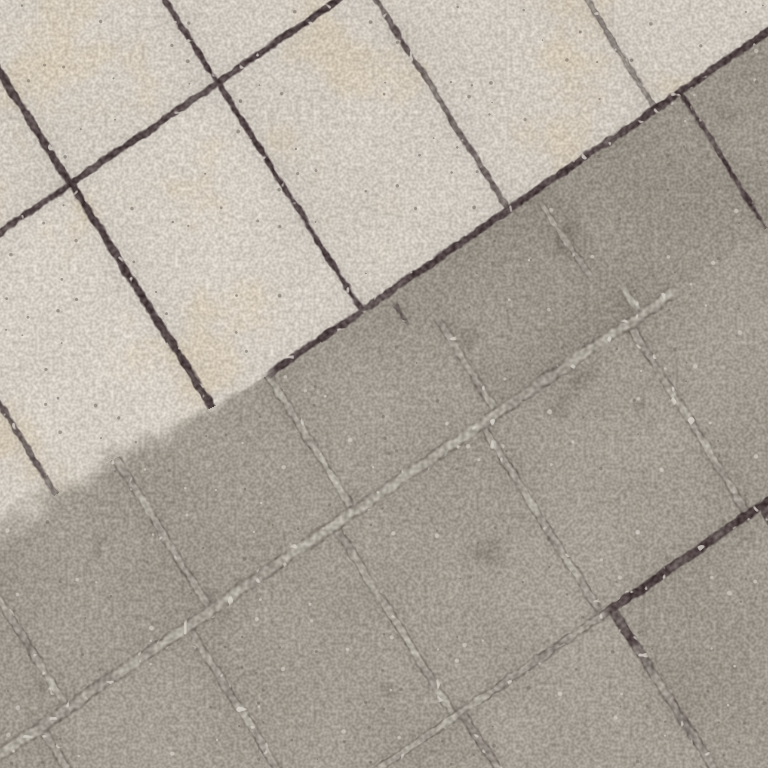
This texture is drawn by a WebGL 1 fragment shader. Its source:

```glsl
precision highp float;
// Slanted concrete paving: sunlit pale slabs above, shaded grey slabs below.
// Rotated axes give rows of slabs with their own offsets; joints are distance
// bands filled with dirt or sand, and gradient noise supplies wear and grain.
uniform vec2 u_resolution;

const vec2 ALONG = vec2(0.824, -0.566);   // row direction, y pointing down
const vec2 ACROSS = vec2(0.566, 0.824);
const float LINE_A = 0.249;               // row joints, measured across
const float LINE_B = 0.600;
const float LINE_C = 0.810;
const float LINE_D = 1.104;
const float PITCH = 0.232;                // slab width along a row
const float SKEW = 0.04;
const float GRAIN = 0.12;
const vec3 PALE = vec3(0.825, 0.800, 0.765);
const vec3 BEIGE = vec3(0.835, 0.780, 0.690);
const vec3 GREY = vec3(0.632, 0.607, 0.567);
const vec3 STAIN = vec3(0.50, 0.475, 0.445);
const vec3 DIRT = vec3(0.27, 0.22, 0.225);
const vec3 SAND = vec3(0.70, 0.68, 0.64);
const vec3 RIM = vec3(0.45, 0.42, 0.39);
const vec3 CRUMB = vec3(0.88, 0.86, 0.83);

vec2 hash2(vec2 p) {
  vec3 h = fract(p.xyx * vec3(0.1031, 0.1030, 0.0973));
  h += dot(h, h.yzx + 33.33);
  return fract((h.xx + h.yz) * h.zy);
}

float gradDot(vec2 cell, vec2 f, vec2 corner) {
  float a = 6.2832 * hash2(cell + corner).x;
  return dot(vec2(cos(a), sin(a)), f - corner);
}

float noise(vec2 p) {
  vec2 i = floor(p), f = p - i;
  vec2 w = f * f * f * (f * (f * 6.0 - 15.0) + 10.0);
  return mix(mix(gradDot(i, f, vec2(0)), gradDot(i, f, vec2(1, 0)), w.x),
             mix(gradDot(i, f, vec2(0, 1)), gradDot(i, f, vec2(1)), w.x), w.y);
}

float fbm(vec2 p) {
  float sum = 0.0, amp = 1.0;
  for (int i = 0; i < 4; i++) {
    sum += amp * noise(p);
    p = p * 2.1 + 17.3;
    amp *= 0.55;
  }
  return sum;
}

float band(float x, float lo, float hi) {
  return smoothstep(lo - 0.006, lo + 0.006, x) * (1.0 - smoothstep(hi - 0.006, hi + 0.006, x));
}

// Fills one joint; dirt runs from 0 (sandy with dark rims) to 1 (dark gap).
void joint(inout vec3 col, vec2 p, float d, float halfWidth, float dirt, float shown) {
  float px = 0.7 / u_resolution.y;
  float ragged = 0.003 * noise(p * 60.0) + 0.0015 * noise(p * 150.0);
  float e = abs(d + 0.002 * noise(p * 14.0)) + ragged;
  float fill = 1.0 - smoothstep(halfWidth - px - 0.001, halfWidth + px + 0.001, e);
  float rim = smoothstep(halfWidth * 0.35, halfWidth * 0.9, e);
  float patchy = clamp(dirt + 0.45 * noise(p * 22.0 + 5.0), 0.0, 1.0);
  vec3 sandy = mix(SAND, RIM, rim * (0.65 + 0.5 * noise(p * 40.0)));
  vec3 c = mix(sandy, DIRT, patchy) + 0.18 * noise(p * 170.0);
  c = mix(c, CRUMB, 0.8 * smoothstep(0.34, 0.5, noise(p * 85.0 + 9.0)));
  col *= 1.0 - 0.05 * shown * exp(-abs(d) / 0.012);
  col = mix(col, c, fill * shown * 0.93);
}

void main() {
  vec2 p = gl_FragCoord.xy / u_resolution;
  p.y = 1.0 - p.y;
  float t = dot(p, ALONG), s = dot(p, ACROSS);
  float edge = LINE_B - 0.028 * (1.0 - smoothstep(-0.3, 0.03, t));

  // Row number, then its offset, centre and pitch
  float row = step(LINE_A, s) + step(edge, s) + step(LINE_C, s) + step(LINE_D, s);
  vec3 layout = vec3(-0.055, 0.12, PITCH);
  if (row > 3.5) layout = vec3(-0.033, 1.22, 0.237);
  else if (row > 2.5) layout = vec3(-0.034, 0.957, PITCH);
  else if (row > 1.5) layout = vec3(0.007, 0.705, 0.226);
  else if (row > 0.5) layout = vec3(-0.066, 0.425, PITCH);
  float x = (t - layout.x + SKEW * (s - layout.y)) / layout.z;
  float k = floor(x + 0.5);
  float d = (x - k) * layout.z;

  // Slab faces: sun edge, warm patches, stains, tint per slab
  float soft = mix(0.025, 0.002, smoothstep(-0.25, 0.02, t));
  float lit = 1.0 - smoothstep(edge - soft, edge + soft, s + soft * noise(p * 30.0));
  float cloud = fbm(p * 6.0), blot = fbm(p * 9.0 + 31.0);
  vec3 pale = mix(PALE, BEIGE, 0.7 * smoothstep(0.0, 0.7, cloud)) + 0.02 * blot;
  vec3 grey = mix(GREY, STAIN, 0.6 * smoothstep(0.38, 0.85, blot)) + 0.035 * cloud;
  grey -= 0.035 * band(s, LINE_B, LINE_C) * smoothstep(0.1, 0.5, t);
  vec3 col = mix(grey, pale, lit) + 0.025 * (hash2(vec2(row, floor(x)) + 7.0).x - 0.5);
  col += GRAIN * (noise(p * 250.0) + 0.6 * noise(p * 120.0));

  // Scattered pale and dark specks
  for (int i = 0; i < 2; i++) {
    float layer = float(i);
    vec2 g = p * (34.0 + 9.0 * layer) + 40.0 * layer, cell = floor(g);
    vec2 h = hash2(cell + 3.0), spot = 0.2 + 0.6 * hash2(cell + 71.0);
    float r = 0.04 + 0.08 * h.y;
    float speck = (1.0 - smoothstep(r * 0.5, r + 0.03, length(g - cell - spot))) * step(h.x, 0.13);
    col = mix(col, mix(CRUMB, RIM, layer), 0.6 * speck);
  }

  // Joints between slabs of a row
  float dirt = 1.0 - 0.35 * max(abs(k - 0.5) - 0.5, 0.0);
  float width = 0.0035 + 0.0015 * step(abs(k), 0.5);
  float shown = 1.0;
  if (row > 1.5) {
    dirt = 0.1;
    width = 0.0062;
    if (row > 3.5) dirt = 0.25 + 0.5 * band(s, LINE_D, 1.16) * step(0.5, k);
    else if (row < 2.5 && k > 2.5) { d += 0.027; dirt = 0.9; width = 0.003; }
    else if (row < 2.5 && k > 0.5) shown = smoothstep(-0.006, 0.006, s - mix(0.665, 0.767, k - 1.0));
  }
  joint(col, p, d, width, dirt, shown);

  // Broken stubs, then the long joints between rows
  joint(col, p, t - 0.430, 0.0045, 0.15, 0.8 * band(s, 0.612, 0.735));
  joint(col, p, t - 0.199, 0.0035, 0.7, band(s, 0.618, 0.647));
  joint(col, p, s - LINE_A, 0.0042, 0.95, 1.0);
  joint(col, p, s - LINE_B, 0.0046, 0.95, smoothstep(0.0, 0.03, t));
  joint(col, p, s - LINE_C, 0.0085, 0.05, 1.0 - smoothstep(0.50, 0.515, t));
  joint(col, p, s - LINE_D, 0.0058, 0.1 + 0.85 * smoothstep(0.19, 0.21, t), 1.0);

  gl_FragColor = vec4(clamp(col, 0.0, 1.0), 1.0);
}
```
